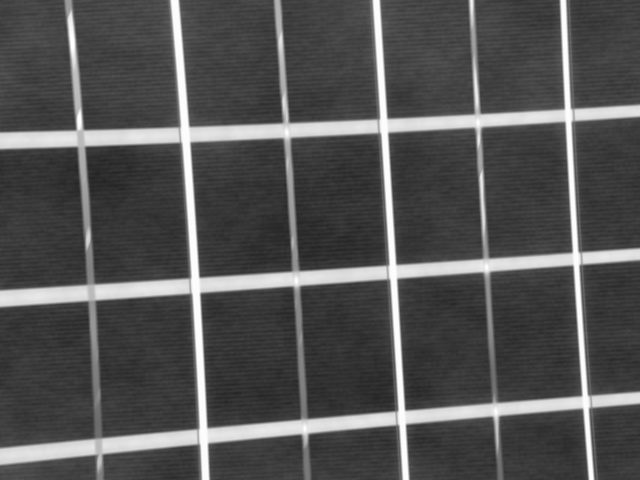
Give the GLSL for this pattern, as a WebGL 1 fragment shader.

```glsl
precision highp float;
// Tilted woven grid: pale bands crossed by alternating bright and worn grey threads on dark ribbed cloth.

uniform vec2 u_resolution;

const float COLUMNS = 6.0;
const float ROWS = 3.0;

float hash(vec2 p) {
  vec3 q = fract(vec3(p.xyx) * 0.1031);
  q += dot(q, q.yzx + 33.33);
  return fract((q.x + q.y) * q.z);
}

float noise(vec2 p) {
  vec2 cell = floor(p);
  vec2 f = fract(p);
  f = f * f * (3.0 - 2.0 * f);
  return mix(mix(hash(cell), hash(cell + vec2(1.0, 0.0)), f.x),
             mix(hash(cell + vec2(0.0, 1.0)), hash(cell + 1.0), f.x), f.y);
}

float fbm(vec2 p) {
  return 0.5 * noise(p) + 0.3 * noise(p * 2.1 + 17.0) + 0.2 * noise(p * 4.3 + 41.0);
}

// Arch rising from 0 to 1 and back over the unit interval.
float arch(float t) {
  return 4.0 * t * (1.0 - t);
}

float stripe(float d, float halfWidth, float soft) {
  return 1.0 - smoothstep(halfWidth - soft, halfWidth + soft, abs(d));
}

float glow(float d, float radius) {
  return exp(-d * d / (radius * radius));
}

// Slightly bowed thread centres; the spacing shrinks to the right.
float columnX(float i, float y) {
  float top = 0.1424 + 0.2252 * i - 0.0038 * i * i;
  return top + (0.066 - 0.0014 * i) * y + (0.0085 - 0.0027 * i) * arch(y);
}

// Band centres; the tilt grows downwards.
float rowY(float j, float x) {
  float bow = (0.007 - 0.0055 * j) * arch(x * 0.75);
  return 0.2934 + 0.329 * j - (0.047 + 0.0225 * j) * x + bow;
}

// Signed distance to the nearest band, and its index.
vec2 nearestRow(vec2 p) {
  vec2 best = vec2(9.0, 0.0);
  for (float j = 0.0; j < ROWS; j++) {
    float d = p.y - rowY(j, p.x);
    if (abs(d) < abs(best.x)) best = vec2(d, j);
  }
  return best;
}

// Dark cloth with fine ribs, blotches and grain.
float cloth(vec2 p) {
  float tone = 0.2 + 0.065 * (1.0 - smoothstep(0.05, 0.5, p.y));
  tone += 0.04 * smoothstep(0.82, 1.0, p.y);
  tone += 0.13 * (fbm(p * vec2(5.0, 6.0) + 3.0) - 0.5);
  float across = p.y + 0.055 * p.x;
  float ribStrength = 0.006 + 0.014 * noise(p * vec2(7.0, 11.0));
  tone += ribStrength * sin(6.2832 * 112.0 * across);
  tone += 0.035 * (noise(vec2(p.x * 55.0, across * 150.0)) - 0.5);
  return tone + 0.025 * (noise(p * 170.0) - 0.5);
}

// Flat grey thread with twists, glints and knots at some crossings.
float wornThread(float base, vec2 p, float d, float i, vec2 row, float band, float soft) {
  float twist = noise(vec2(i * 7.3 + d * 60.0, p.y * 24.0 + d * 50.0));
  float wear = noise(vec2(i * 3.7, p.y * 9.0));
  float tone = mix(0.68, 0.48, smoothstep(0.1, 0.85, p.y)) + 0.16 * (wear - 0.5);
  tone += 0.28 * smoothstep(0.58, 0.9, twist);
  tone = mix(tone, 0.73, band);
  float halfWidth = 0.0085 - 0.0005 * i - 0.002 * twist;
  float result = mix(base, tone, stripe(d, halfWidth, soft * 1.3));
  float knot = step(1.0, i) * step(0.3, hash(vec2(i, row.y) + 5.0));
  return mix(result, 1.0, knot * glow(d, 0.007) * glow(row.x - 0.004, 0.014));
}

// Crisp white thread with a soft halo and a faint parallel ghost line.
float brightThread(float base, float y, float d, float i, float soft) {
  float side = i < 4.0 ? -1.0 : 1.0;
  float result = base + 0.1 * glow(d, 0.017) * (1.0 - base);
  result = mix(result, 0.48, 0.55 * glow(d - side * 0.0115, 0.0025));
  float halfWidth = 0.0094 - 0.0006 * i - 0.0007 * y;
  return mix(result, 0.99, stripe(d, halfWidth, soft));
}

void main() {
  // Units of canvas height, y running downwards.
  vec2 p = vec2(gl_FragCoord.x / u_resolution.x * 4.0 / 3.0,
                1.0 - gl_FragCoord.y / u_resolution.y);
  float soft = max(0.0035, 1.0 / u_resolution.y);

  // Pale bands, thinner towards the right.
  vec2 row = nearestRow(p);
  float band = stripe(row.x, mix(0.0175, 0.0125, p.x * 0.75), soft * 1.2);
  float bandTone = 0.89 + 0.07 * (fbm(p * 28.0) - 0.5) - 0.05 * smoothstep(0.0, 0.016, abs(row.x));
  float shade = cloth(p) + 0.07 * glow(row.x, 0.028);
  shade = mix(shade, bandTone, band);

  // Alternating worn and bright threads.
  for (float i = 0.0; i < COLUMNS; i++) {
    float d = p.x - columnX(i, p.y);
    if (mod(i, 2.0) < 0.5) shade = wornThread(shade, p, d, i, row, band, soft);
    else shade = brightThread(shade, p.y, d, i, soft);
  }
  gl_FragColor = vec4(vec3(clamp(shade, 0.0, 1.0)), 1.0);
}
```
